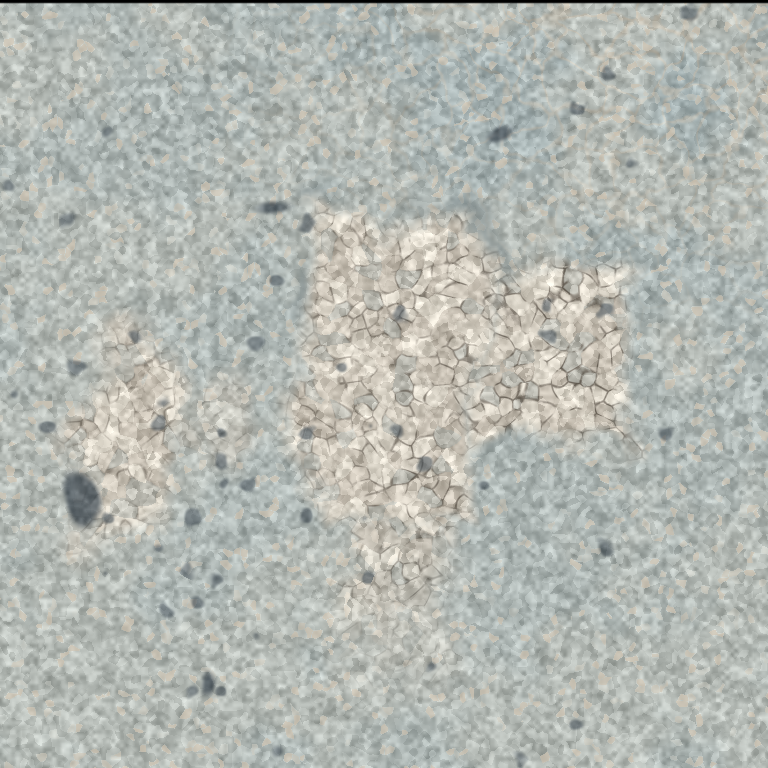
Give the GLSL for this texture, as a Shadertoy shader.

```glsl
// Weathered grey-blue concrete with worn patches of pale, broken aggregate.
#define GROUND vec3(0.715, 0.738, 0.718)
#define BLUE_STAIN vec3(0.615, 0.680, 0.695)
#define PATCH_BASE vec3(0.775, 0.745, 0.695)
#define STONE_LIGHT vec3(0.905, 0.885, 0.835)
#define TAN_FLECK vec3(0.800, 0.735, 0.650)
#define GAP_DARK vec3(0.470, 0.440, 0.400)
#define SPOT_DARK vec3(0.290, 0.330, 0.360)
#define STONE_SCALE 46.0
#define FLAKE_SCALE 105.0
#define GRAIN_SCALE 170.0
#define GRAIN_CONTRAST 0.27
#define EDGE_WARP 0.055

float hash(vec2 p) {
    return fract(sin(dot(p, vec2(127.1, 311.7))) * 43758.5453);
}

float noise(vec2 p) {
    vec2 i = floor(p), f = fract(p);
    f = f * f * (3.0 - 2.0 * f);
    return mix(mix(hash(i), hash(i + vec2(1, 0)), f.x),
               mix(hash(i + vec2(0, 1)), hash(i + vec2(1, 1)), f.x), f.y);
}

float fbm(vec2 p) {
    float sum = 0.0, amp = 0.533;
    for (int i = 0; i < 4; i++) {
        sum += amp * noise(p);
        p = mat2(1.6, 1.2, -1.2, 1.6) * p + 7.3;
        amp *= 0.5;
    }
    return sum;
}

mat2 turn(float a) {
    return mat2(cos(a), sin(a), -sin(a), cos(a));
}

// Angular shards: x = distance to the gap, y = random value of the shard.
vec2 shards(vec2 p) {
    vec2 cell = floor(p);
    float nearest = 9.0, second = 9.0, id = 0.0;
    for (int y = -1; y <= 1; y++)
    for (int x = -1; x <= 1; x++) {
        vec2 c = cell + vec2(x, y);
        vec2 r = p - c - vec2(hash(c), hash(c + 31.7));
        float d = length(turn(6.283 * hash(c + 5.1)) * r * vec2(0.75, 1.35));
        if (d < nearest) {
            second = nearest;
            nearest = d;
            id = hash(c + 71.3);
        } else second = min(second, d);
    }
    return vec2(second - nearest, id);
}

float box(vec2 p, vec2 center, vec2 halfSize) {
    vec2 q = abs(p - center) - halfSize;
    return length(max(q, 0.0)) + min(max(q.x, q.y), 0.0);
}

float ellipse(vec2 p, vec2 center, vec2 radii, float angle) {
    return (length(turn(angle) * (p - center) / radii) - 1.0) * min(radii.x, radii.y);
}

// Large central worn area: trunk, right arm and left bulge.
float mainPatch(vec2 p) {
    float d = box(p, vec2(0.52, 0.52), vec2(0.110, 0.195));
    d = min(d, box(p, vec2(0.725, 0.535), vec2(0.105, 0.115)));
    return min(d, ellipse(p, vec2(0.43, 0.45), vec2(0.06, 0.08), 0.0));
}

// Small dark pits, gathered left of the centre.
float pits(vec2 p) {
    vec2 g = p * 26.0, cell = floor(g);
    vec2 center = cell + 0.3 + 0.4 * vec2(hash(cell + 2.0), hash(cell + 9.0));
    float area = exp(-dot(p - vec2(0.29, 0.33), p - vec2(0.29, 0.33)) * 22.0);
    float present = step(hash(cell + 17.0), 0.025 + 0.26 * area);
    float radius = mix(0.12, 0.25, hash(cell + 23.0));
    float d = length(g - center) + 0.3 * (noise(p * 90.0) - 0.5);
    return present * smoothstep(radius + 0.1, radius - 0.1, d);
}

void mainImage(out vec4 fragColor, in vec2 fragCoord) {
    vec2 uv = fragCoord / iResolution.xy;
    vec2 warp = vec2(fbm(uv * 14.0), fbm(uv * 14.0 + 40.0)) - 0.5;
    vec2 p = uv + EDGE_WARP * 1.6 * warp;

    // Masks of the worn areas
    float d = mainPatch(p);
    float left = ellipse(p, vec2(0.165, 0.43), vec2(0.068, 0.155), 0.22);
    float worn = smoothstep(0.018, -0.022, min(d, left));
    float faint = smoothstep(0.03, -0.03, box(p, vec2(0.52, 0.21), vec2(0.07, 0.13)));
    faint *= smoothstep(0.03, 0.30, uv.y);
    faint = max(faint, 0.7 * smoothstep(0.02, -0.03, ellipse(p, vec2(0.285, 0.45), vec2(0.05, 0.07), 0.0)));
    worn = max(worn, 0.85 * faint);

    // Ground with blue stains and lumps towards the upper right
    float grain = 0.6 * noise(uv * GRAIN_SCALE) + 0.4 * noise(uv.yx * GRAIN_SCALE * 0.55 + 13.0) - 0.5;
    float rough = smoothstep(0.45, 1.0, uv.y) * smoothstep(0.15, 0.8, uv.x);
    float stain = smoothstep(0.42, 0.68, fbm(uv * 9.0 + 3.0));
    vec2 lump = shards(p * 21.0);
    vec2 flake = shards(uv * FLAKE_SCALE);
    vec3 color = mix(GROUND, BLUE_STAIN, stain * (0.30 + 0.45 * rough));
    color = mix(color, TAN_FLECK, 0.45 * rough * smoothstep(0.16, 0.0, lump.x));
    color += 0.13 * (flake.y - 0.5) + GRAIN_CONTRAST * grain;
    color = mix(color, TAN_FLECK, 0.55 * smoothstep(0.86, 0.95, flake.y) * smoothstep(0.0, 0.15, flake.x));

    // Broken stones inside the worn areas
    vec2 stone = shards((uv + 0.012 * warp) * STONE_SCALE);
    float detail = fbm(uv * 60.0 + 8.0);
    vec3 rubble = mix(PATCH_BASE, STONE_LIGHT, 0.75 * smoothstep(0.25, 0.95, stone.y));
    rubble = mix(rubble, GROUND, 0.5 * step(stone.y, 0.2));
    float gap = smoothstep(0.19, 0.0, stone.x) * smoothstep(0.36, 0.66, detail);
    float deep = smoothstep(0.35, 0.75, uv.x + 0.3 * warp.y);
    rubble = mix(rubble, GAP_DARK, gap * mix(0.55, 0.9, deep));
    rubble += 0.17 * (flake.y - 0.5) + 0.9 * GRAIN_CONTRAST * grain;
    color = mix(color, rubble, worn);

    // Broken shadow along the rim
    float rim = exp(-pow((d - 0.012) / 0.013, 2.0)) * smoothstep(0.40, 0.65, fbm(uv * 11.0 + 21.0));
    color = mix(color, BLUE_STAIN * 0.78, 0.5 * rim * smoothstep(0.38, 0.48, uv.y));

    // Dark pits and larger holes
    vec2 q = uv + 0.025 * warp;
    float hole = ellipse(q, vec2(0.104, 0.352), vec2(0.021, 0.038), -0.35);
    hole = min(hole, ellipse(q, vec2(0.653, 0.826), vec2(0.016, 0.010), -0.4));
    hole = min(hole, ellipse(q, vec2(0.360, 0.726), vec2(0.019, 0.008), 0.0));
    hole = min(hole, ellipse(q, vec2(0.274, 0.108), vec2(0.009, 0.013), 0.5));
    float dark = max(0.8 * smoothstep(0.005, -0.005, hole), 0.6 * pits(uv));
    color = mix(color, SPOT_DARK + 0.2 * grain, dark);

    // Thin black border at the top
    color *= smoothstep(0.0025, 0.0055, 1.0 - uv.y);
    fragColor = vec4(clamp(color, 0.0, 1.0), 1.0);
}
```
